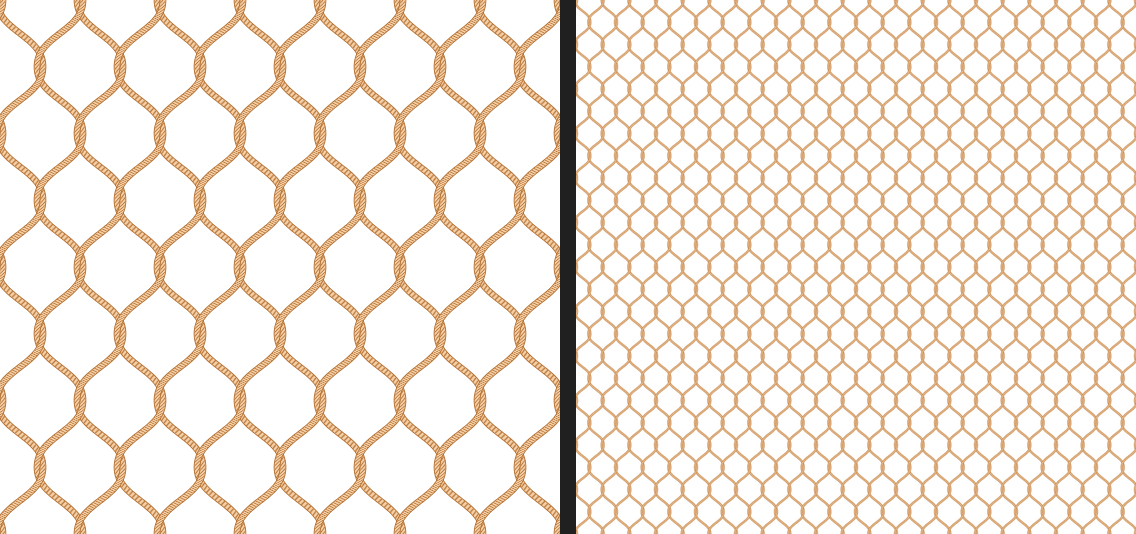
Left, the tile; right, the same tile 3 across and 3 down.
Reproduce this pattern procedurally as a Shadertoy shader.

```glsl
// Seamless net of twisted rope: hexagonal meshes joined by interlocked loops.

const vec2 REPEATS = vec2(7.0, 4.0);   // meshes across and down
const float ROW = 0.834;               // knot row spacing, in mesh widths
const float PI = 3.14159265;

// Antialiased coverage of a signed distance
float cover(float dist, float pixel) {
    return clamp(0.5 - dist / pixel, 0.0, 1.0);
}

// One S-shaped rope running from knot to knot; lean is +1 for "/" and -1 for its mirror
vec4 rope(vec2 p, float lean, float pixel) {
    p.x = fract(p.x - 0.25 * lean + 0.5) - 0.5;
    float a = PI * p.y / ROW;
    float bend = 0.3 * sin(a) + 0.013 * sin(3.0 * a);
    float slope = PI / ROW * (0.3 * cos(a) + 0.039 * cos(3.0 * a));
    float across = (p.x - lean * bend) / sqrt(1.0 + slope * slope);
    float along = 1.25 * p.y + 0.0425 * sin(2.0 * a);

    // Slanted strand lines, a whole number of them per rope
    float pitch = 1.25 * ROW / 22.0;
    float twist = fract((along - 1.1 * across) / pitch);
    float toLine = (0.5 - abs(twist - 0.5)) * pitch / 1.49;
    float strand = cover(toLine - 0.0045, pixel);

    // Dark rim along both sides
    float rim = cover(0.031 - abs(across), pixel);
    vec3 color = mix(vec3(0.96, 0.81, 0.65), vec3(0.69, 0.42, 0.17), max(strand, rim));
    return vec4(color, cover(abs(across) - 0.042, pixel));
}

void mainImage(out vec4 fragColor, in vec2 fragCoord) {
    vec2 p = fragCoord / iResolution.xy * REPEATS * vec2(1.0, 2.0 * ROW);
    float pixel = REPEATS.x / iResolution.x;

    // Alternate rows of knots shift by half a mesh
    float row = floor(p.y / ROW);
    p -= vec2(0.5 * row, (row + 0.5) * ROW);

    // Rising ropes pass over falling ones at every crossing
    vec4 under = rope(p, -1.0, pixel);
    vec4 over = rope(p, 1.0, pixel);
    vec3 color = mix(vec3(1.0), under.rgb, under.a);
    color = mix(color, over.rgb, over.a);
    fragColor = vec4(color, 1.0);
}
```
